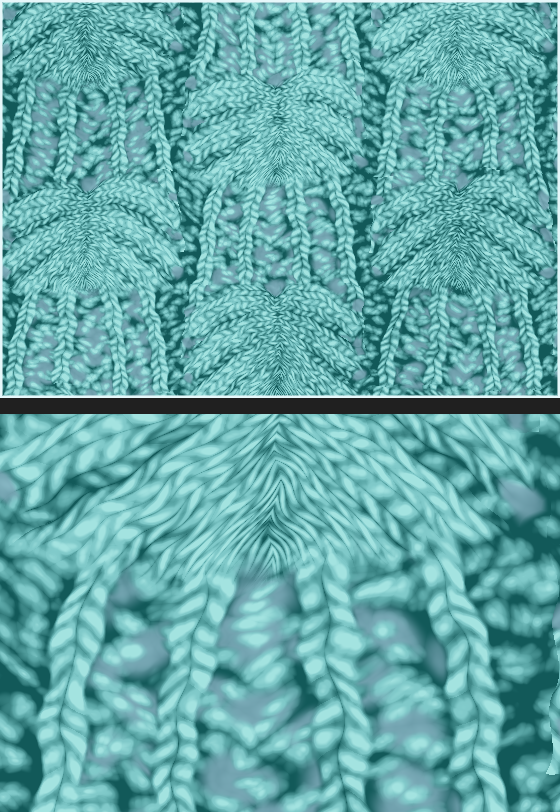
Top: the whole. Bottom: its middle third, enlarged.
A Shadertoy shader for this texture:

```glsl
// Teal lace knit: staggered fans of drooping leaves above splayed plaited ribs.
#define PITCH 0.331         // distance between motif columns, canvas widths
#define PERIOD 1.16         // motif height, in pitches
#define FIRST vec2(0.16, 0.342)  // apex of the first motif, from the top left
#define ROWS 23.0           // stitches per pitch
#define STRAND 0.037        // leaf strand width
#define RIB_HALF 0.046      // half width of a plaited rib
#define FRAME 0.0046        // pale border width
#define WOBBLE 0.024        // unevenness of the fabric
#define JITTER 0.007        // unevenness of single stitches
#define CONTRAST 1.45       // depth of light and shade

const float PI = 3.14159265;
const vec3 DEEP = vec3(0.07, 0.35, 0.35);
const vec3 SHADE = vec3(0.23, 0.52, 0.52);
const vec3 BODY = vec3(0.36, 0.66, 0.66);
const vec3 LIGHT = vec3(0.50, 0.79, 0.79);
const vec3 GLINT = vec3(0.64, 0.89, 0.88);
const vec3 GAP = vec3(0.45, 0.64, 0.69);
const vec3 BORDER = vec3(0.90, 0.97, 0.98);

vec2 hash2(vec2 p) {
    vec3 a = fract(p.xyx * vec3(0.1031, 0.1030, 0.0973));
    a += dot(a, a.yzx + 33.33);
    return fract((a.xx + a.yz) * a.zy);
}

// Cellular noise: distance to the nearest scattered point
float cellular(vec2 p) {
    vec2 cell = floor(p);
    float nearest = 2.0;
    for (int j = -1; j <= 1; j++)
    for (int i = -1; i <= 1; i++) {
        vec2 c = cell + vec2(i, j);
        nearest = min(nearest, length(c + hash2(c) - p));
    }
    return nearest;
}

// Knit column: two slanted legs per stitch, g = (column, row)
float knit(vec2 g) {
    float leg = abs(fract(g.x) * 2.0 - 1.0);
    float row = g.y - 0.75 * leg + 0.4 * hash2(vec2(floor(g.x * 2.0), 7.0)).x;
    float roundness = sqrt(max(sin(PI * leg), 0.0));
    float ply = 0.5 - 0.5 * cos(2.0 * PI * row);
    float tone = hash2(floor(vec2(g.x * 2.0, row)) + 50.0).x;
    return roundness * (0.3 + 0.7 * ply) * (0.7 + 0.5 * tone);
}

vec3 yarnColor(float h) {
    vec3 c = mix(DEEP, SHADE, smoothstep(-0.05, 0.3, h));
    c = mix(c, BODY, smoothstep(0.25, 0.55, h));
    c = mix(c, LIGHT, smoothstep(0.52, 0.82, h));
    return mix(c, GLINT, smoothstep(0.85, 1.25, h));
}

void mainImage(out vec4 fragColor, in vec2 fragCoord) {
    vec2 p = fragCoord / iResolution.x;
    float top = iResolution.y / iResolution.x;

    // Staggered motif coordinates, y pointing down from the apex
    vec2 q = (vec2(p.x, top - p.y) - FIRST) / PITCH;
    q += WOBBLE * vec2(sin(q.y * 5.3 + 2.0 * sin(q.x * 3.1)), sin(q.x * 6.7 + q.y * 2.3));
    q += JITTER * sin(q.yx * vec2(43.0, 37.0) + 2.0 * sin(q * 19.0));
    float column = floor(q.x + 0.5);
    float dx = q.x - column;
    float s = abs(dx);
    float y = q.y + 0.5 * PERIOD * mod(column, 2.0) + 0.1;
    float motif = floor(y / PERIOD);
    y = y - motif * PERIOD - 0.1;
    vec2 vary = hash2(vec2(column, motif) + 20.0) - 0.5;
    float side = sign(dx);

    // Irregular purl ground, slanting outwards and open between the ribs
    float ribY = y < 0.3 ? y + PERIOD : y;
    float t = (ribY - 0.5) / (PERIOD - 0.5);
    float bump = 1.0 - cellular(vec2(q.x * 15.0, (q.y + 0.35 * s) * ROWS));
    float outer = mix(0.28, 0.455, t);
    float mesh = 1.0 - smoothstep(outer - 0.06, outer, s);
    float height = 1.15 * bump - mix(0.33, 0.14, mesh);
    float opening = 1.0 - smoothstep(0.25, 0.6, cellular(vec2(q.x * 8.0, q.y * 11.0)));
    float gap = mesh * opening * (1.0 - smoothstep(0.5, 0.8, bump));

    // Two plaited ribs on each side, spreading downwards
    for (int i = 0; i < 2; i++) {
        float k = float(i);
        float center = mix(0.085 + 0.195 * k, 0.19 + 0.265 * k, t) + 0.02 * vary.x * side;
        center += 0.008 * sin(ribY * 14.0 + 2.0 * k + 9.0 * vary.y);
        float d = (s - center) / RIB_HALF;
        float mask = 1.0 - smoothstep(0.75, 1.1, abs(d));
        height -= 0.32 * (1.0 - smoothstep(0.9, 1.9, abs(d)));
        float plait = knit(vec2(d * 0.46 + 0.5, q.y * ROWS)) + 0.12 * d * side;
        height = mix(height, 0.2 + 0.85 * plait, mask);
        gap *= 1.0 - mask;
    }

    // Leaves: strands fan from arched at the apex to steep at the ribs
    float arch = s * (1.6 * s - 0.7);
    float strand = (y - arch) / (1.0 + (s - arch) / 0.3);
    float band = fract(strand / 0.1 + 0.2 * vary.x + 0.04 * side);
    float tip = 0.49 - 0.3 * (band - 0.4) * (band - 0.4);
    float leaf = smoothstep(-0.01, 0.012, strand) * (1.0 - smoothstep(tip - 0.03, tip, s));
    leaf *= 1.0 - smoothstep(-0.05, 0.05, y - 0.56 + 0.4 * s * s + 0.06 * vary.y);
    float fold = smoothstep(0.0, 0.2, band) * (1.0 - smoothstep(0.55, 1.0, band));
    float leafHeight = 0.24 + 0.72 * knit(vec2(strand / STRAND, s * ROWS + strand * 9.0));
    leafHeight += (0.36 * fold - 0.26) * smoothstep(0.05, 0.25, s);
    leafHeight -= 0.15 * exp(-s * s * 900.0);
    height = mix(height, leafHeight, leaf);
    gap *= 1.0 - leaf;

    // Eyelets at the apex and beside the leaf tips
    float eyelet = length(vec2(dx, y + 0.035) * vec2(0.85, 1.0)) - 0.04;
    for (int i = 0; i < 3; i++) {
        vec2 spot = vec2(0.48 - 0.015 * float(i), 0.03 + 0.19 * float(i) + 0.04 * vary.y * side);
        eyelet = min(eyelet, length(vec2(s, y) - spot) - 0.03 - 0.014 * vary.x * side);
    }
    eyelet += 0.03 * (bump - 0.5);
    height -= 0.2 * (1.0 - smoothstep(0.0, 0.05, eyelet));
    gap = max(gap, 1.0 - smoothstep(-0.012, 0.012, eyelet));

    // Fibre mottling and uneven light
    height += 0.3 * (0.5 - cellular(q * 44.0)) + 0.25 * (0.45 - cellular(q * 9.0 + 5.0));
    height += 0.06 * sin(q.x * 2.1 + 1.3 * sin(q.y * 1.7));
    height = 0.5 + CONTRAST * (height - 0.47);
    vec3 color = mix(yarnColor(height), GAP + 0.06 * (height - 0.3), gap);

    // Pale border
    vec2 inset = min(p, vec2(1.0, top) - p);
    float pixel = 1.0 / iResolution.x;
    color = mix(BORDER, color, smoothstep(FRAME - pixel, FRAME + pixel, min(inset.x, inset.y)));
    fragColor = vec4(color, 1.0);
}
```
